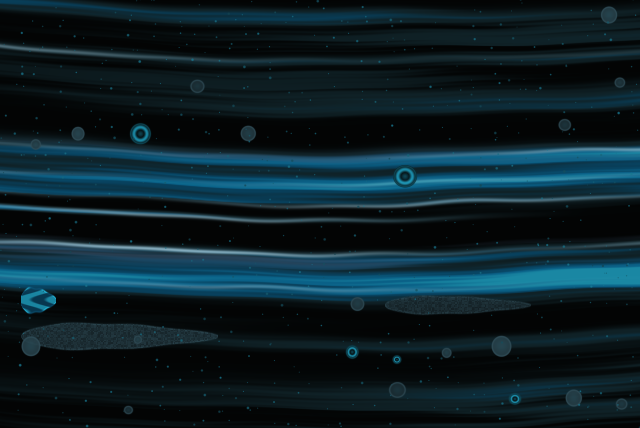
Give the GLSL for this texture, as a WebGL 2 fragment shader.

```glsl
#version 300 es
precision highp float;

uniform vec2 u_resolution;
out vec4 fragColor;

const vec3 INK   = vec3(0.010, 0.016, 0.016);
const vec3 SLATE = vec3(0.06, 0.13, 0.15);
const vec3 DEEP  = vec3(0.03, 0.25, 0.36);
const vec3 BLUE  = vec3(0.04, 0.38, 0.53);
const vec3 CYAN  = vec3(0.10, 0.53, 0.64);
const vec3 PALE  = vec3(0.56, 0.72, 0.79);
const vec3 DUSK  = vec3(0.25, 0.33, 0.44);
const vec3 FILM  = vec3(0.13, 0.21, 0.24);

const float SAG = 0.028;
const float VEIL = 0.27;
const float BUBBLE_CELL = 0.125;
const float BUBBLE_SHARE = 0.42;

// Bands: height, half width, strength, lean to the right
const vec4 BANDS[11] = vec4[11](
  vec4(0.592, 0.026, 0.82,  0.1), vec4(0.650, 0.024, 0.50,  0.4),
  vec4(0.555, 0.009, 0.45, -0.3), vec4(0.515, 0.006, 0.32, -1.6),
  vec4(0.424, 0.016, 0.66,  0.0), vec4(0.364, 0.032, 0.86,  0.2),
  vec4(0.225, 0.017, 0.28,  0.3), vec4(0.885, 0.013, 0.28, -0.5),
  vec4(0.990, 0.018, 0.30, -0.8), vec4(0.780, 0.032, 0.24,  1.0),
  vec4(0.110, 0.045, 0.12,  0.6));

// Threads: height, strength, lean to the right
const vec3 THREADS[7] = vec3[7](
  vec3(0.434, 0.85, -0.2), vec3(0.660, 0.45, 0.6), vec3(0.549, 0.50, 0.3),
  vec3(0.514, 0.40, -1.7), vec3(0.886, 0.30, -0.8), vec3(0.598, 0.35, -0.5),
  vec3(0.352, 0.35, -0.9));

vec3 hash3(vec2 c) {
  vec3 q = vec3(dot(c, vec2(127.1, 311.7)), dot(c, vec2(269.5, 183.3)), dot(c, vec2(419.2, 371.9)));
  return fract(sin(q) * 43758.5);
}

float bell(float d, float w) { return exp(-d * d / (w * w)); }

float disc(float d, float r, float aa) { return 1.0 - smoothstep(r - aa, r + aa, d); }

// Layered sines, stretched along x
float streaks(vec2 p, float seed) {
  float sum = 0.0, amp = 0.5, freq = 38.0;
  for (int i = 0; i < 6; i++) {
    float k = float(i);
    float drift = 1.4 * sin(p.x * (1.3 + 0.7 * k) + seed + 2.1 * k);
    sum += amp * sin(freq * p.y + drift + 1.7 * k * k + seed + 1.5 * sum);
    amp *= 0.75;
    freq *= 1.73;
  }
  return sum;
}

vec3 paint(float e) {
  vec3 c = mix(INK, SLATE, smoothstep(0.0, 0.25, e));
  c = mix(c, DEEP, smoothstep(0.22, 0.48, e));
  c = mix(c, BLUE, smoothstep(0.45, 0.70, e));
  return mix(c, CYAN, smoothstep(0.68, 0.98, e));
}

// Signed height above a spindle outline, blunt on the left
float spindle(vec2 p, vec2 centre, vec2 size) {
  float u = (p.x - centre.x) / size.x;
  float h = sqrt(max(1.0 - u * u, 0.0)) * (1.0 - 0.42 * u) * (1.0 + 0.06 * sin(u * 9.0));
  return abs(p.y - centre.y) - size.y * h + step(1.0, abs(u));
}

vec3 addFilm(vec3 col, float d, vec3 tint, float aa) {
  col = mix(col, tint, 0.85 * disc(d, 0.0, aa));
  return mix(col, tint * 1.5, 0.5 * bell(d, 0.0022));
}

vec3 addSpecks(vec3 col, vec2 p, float cell, float share, float aa) {
  vec3 h = hash3(floor(p / cell) + cell * 91.0);
  float r = mix(0.0008, 0.0030, h.z * h.z);
  float d = length((fract(p / cell) - 0.2 - 0.6 * h.xy) * cell);
  float on = step(fract(h.z * 37.0 + h.x), share);
  return mix(col, mix(SLATE, CYAN, 0.3 + 0.6 * h.y), on * 0.8 * disc(d, r, aa));
}

vec3 addBubbles(vec3 col, vec2 p, float aa) {
  vec2 id = floor(p / BUBBLE_CELL);
  vec3 h = hash3(id + 5.0), k = hash3(id + 57.0);
  vec2 centre = (id + 0.26 + 0.48 * h.xy) * BUBBLE_CELL;
  float r = mix(0.009, 0.027, h.z), d = length((p - centre) * vec2(1.0 + 0.15 * (k.z - 0.5), 1.0));
  float inBands = smoothstep(0.28, 0.31, centre.y) * (1.0 - smoothstep(0.65, 0.68, centre.y));
  float on = step(k.x, BUBBLE_SHARE * (1.0 - 0.85 * inBands));
  float bright = step(0.76, k.y);
  float body = disc(d, r, aa), rim = bell(d - r * 0.93, 0.0020);
  float ring = bell(d - r * 0.62, r * 0.20);
  vec3 dull = FILM * (0.75 + 0.45 * k.z) + 0.08 * bell(d, r * 0.6) * CYAN;
  vec3 lit = mix(INK, CYAN * 1.1, max(ring, 0.45 * bell(d, r * 0.3)));
  col = mix(col, mix(dull, lit, bright), on * body * 0.9);
  return mix(col, mix(FILM * 1.5, CYAN * 0.7, bright), on * rim * 0.6);
}

void main() {
  vec2 p = gl_FragCoord.xy / u_resolution.y;
  float aa = 0.8 / u_resolution.y;

  // Sagging, gently waving flow
  float bow = (p.x - 0.8) / 0.75;
  vec2 q = p;
  q.y += SAG * (1.0 - bow * bow);
  q.y += 0.0035 * sin(p.x * 7.0 + p.y * 5.0) + 0.0016 * sin(p.x * 17.0 + p.y * 21.0);
  float grain = streaks(q, 0.7), fine = streaks(q * vec2(1.4, 1.15), 4.3);

  // Faint veil and broad bands
  float gap = bell(q.y - 0.485, 0.055);
  float patches = 0.5 + 0.5 * sin(q.y * 23.0 + sin(p.x * 2.0 + q.y * 9.0));
  float energy = VEIL * smoothstep(-0.7, 0.9, fine) * patches * mix(0.55, 1.0, p.x / 1.5) * (1.0 - gap);
  for (int i = 0; i < 11; i++) {
    vec4 b = BANDS[i];
    float power = max(b.z * (1.0 + b.w * (p.x - 0.75)), 0.0);
    energy += power * bell(q.y - b.x + 0.004 * grain, b.y) * (0.82 + 0.45 * grain);
  }
  vec3 col = paint(energy);
  float dusky = bell(q.y - 0.424, 0.022) + 0.6 * bell(q.y - 0.655, 0.016);
  col = mix(col, DUSK, 0.55 * dusky * smoothstep(-0.1, 0.8, fine));

  // Pale threads
  for (int i = 0; i < 7; i++) {
    vec3 t = THREADS[i];
    float k = float(i);
    float y = t.x + 0.002 * sin(p.x * 9.0 + k * 2.3) + 0.0012 * sin(p.x * 23.0 + k);
    float fade = 0.6 + 0.4 * sin(p.x * 4.0 + k * 1.9);
    float power = clamp(t.y * (1.0 + t.z * (p.x - 0.75)), 0.0, 0.9);
    col = mix(col, PALE, power * fade * bell(q.y - y, 0.0028 + aa));
  }

  // Dull films and one lit pool
  vec3 film = FILM * (0.75 + 0.4 * hash3(floor(p * 300.0)).x);
  col = addFilm(col, spindle(p, vec2(0.28, 0.214), vec2(0.23, 0.028)), film, aa);
  col = addFilm(col, spindle(p, vec2(1.07, 0.287), vec2(0.17, 0.019)), film * 0.9, aa);
  vec3 pool = mix(DEEP, CYAN * 1.15, smoothstep(-0.6, 0.6, sin(p.x * 90.0 + 3.0 * sin(p.y * 110.0))));
  col = addFilm(col, spindle(p, vec2(0.09, 0.298), vec2(0.042, 0.027)), pool, aa);

  // Bubbles and specks
  col = addBubbles(col, p, aa);
  col = addSpecks(col, p, 0.031, 0.28, aa);
  col = addSpecks(col, p + 0.4, 0.053, 0.45, aa);
  fragColor = vec4(clamp(col, 0.0, 1.0), 1.0);
}
```
